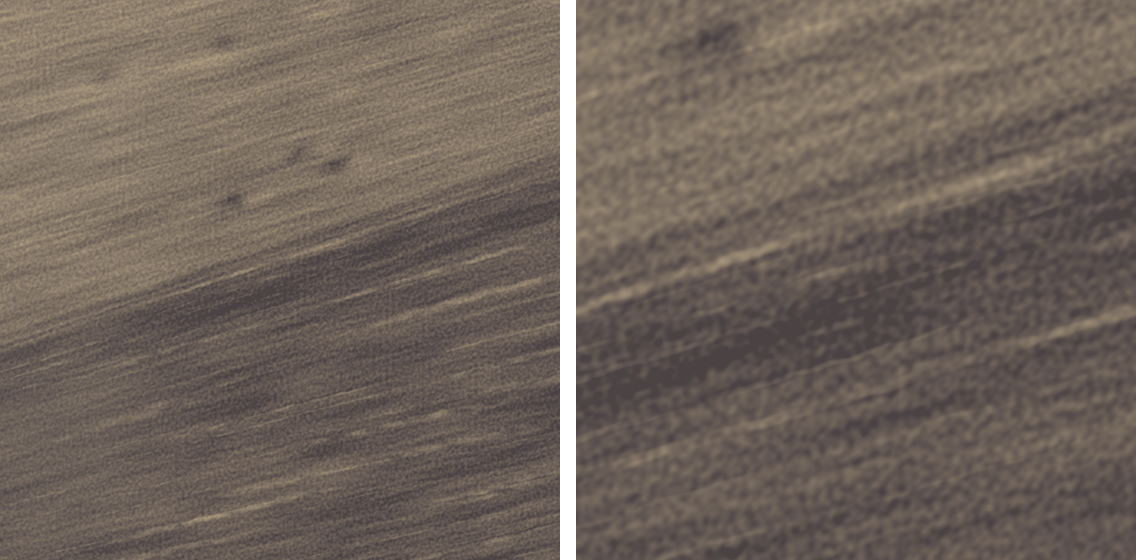
Left, the full canvas; right, a detail of the centre.
A three.js fragment shader for this texture:

```glsl
// Two ploughed fields seen from above, split by a slanting boundary track.
// Furrows are gradient noise stretched along a gently fanning direction;
// bright threads, soft spots and a fine grain are layered on one tone ramp.

varying vec2 vUv;

const vec3 DARK_SOIL = vec3(0.350, 0.310, 0.300);
const vec3 PALE_STUBBLE = vec3(0.580, 0.520, 0.440);
const vec3 HAZE = vec3(0.500, 0.465, 0.425);

vec2 hashGradient(vec2 cell) {
  float h = fract(sin(dot(cell, vec2(127.1, 311.7))) * 43758.5);
  float angle = 6.2832 * h;
  return vec2(cos(angle), sin(angle));
}

float gradientNoise(vec2 p) {
  vec2 i = floor(p);
  vec2 f = p - i;
  vec2 w = f * f * f * (f * (f * 6.0 - 15.0) + 10.0);
  vec2 e = vec2(1.0, 0.0);
  float a = dot(hashGradient(i), f);
  float b = dot(hashGradient(i + e.xy), f - e.xy);
  float c = dot(hashGradient(i + e.yx), f - e.yx);
  float d = dot(hashGradient(i + e.xx), f - e.xx);
  return mix(mix(a, b, w.x), mix(c, d, w.x), w.y);
}

// Soft band of the given half width around a centre
float band(float x, float centre, float width) {
  float k = (x - centre) / width;
  return exp(-k * k);
}

// Furrow octaves: x runs along the rows, y across them
float furrows(vec2 q, float seed) {
  float sum = 0.0;
  vec2 scale = vec2(1.1, 20.0);
  float weight = 0.22;
  for (int i = 0; i < 4; i++) {
    sum += weight * gradientNoise(q * scale + seed);
    scale *= vec2(2.0, 1.9);
    weight *= 1.22;
    seed += 17.3;
  }
  return sum;
}

// Thin bright lines along the rows, broken into short dashes
float threads(vec2 q, float density, float seed) {
  float line = gradientNoise(q * vec2(1.6, density) + seed);
  float breaks = gradientNoise(q * vec2(26.0, density) + seed + 31.0);
  return smoothstep(0.20, 0.48, line) * smoothstep(-0.45, 0.35, breaks);
}

// Tilted elliptical blot
float blot(vec2 p, vec2 centre, vec2 radius) {
  vec2 r = p - centre;
  r.y -= 0.3 * r.x;
  r /= radius;
  return exp(-dot(r, r));
}

// Row of dark spots, each with a pale patch beside it
float spotRow(vec2 p, vec2 start, vec2 stride, vec2 sway, vec2 paleOffset, float count) {
  float tone = 0.0;
  for (int i = 0; i < 3; i++) {
    float k = float(i);
    if (k >= count) break;
    vec2 centre = start + k * stride + mod(k, 2.0) * sway;
    tone -= 0.68 * blot(p, centre, vec2(0.023, 0.014));
    tone += 0.26 * blot(p, centre + paleOffset, vec2(0.032, 0.012));
  }
  return tone;
}

void main() {
  vec2 p = vUv;

  // Signed height above the boundary and fanned row coordinates
  float wobble = 0.002 * gradientNoise(p * 7.0) + 0.0022 * gradientNoise(p * 55.0);
  float d = p.y - 0.395 - 0.325 * p.x + wobble;
  float fan = 0.08 * min(abs(d) / 0.4, 1.2);
  vec2 rows = vec2(p.x + 0.3 * p.y, d + p.x * fan);
  float upper = smoothstep(-0.014, -0.008, d);

  // Broad light and shade of each field
  float cloud = gradientNoise(p * vec2(2.6, 3.6) + 4.0);
  float glow = blot(p, vec2(0.05, 0.92), vec2(0.45, 0.35));
  float mist = blot(p, vec2(0.10, 0.22), vec2(0.20, 0.26));
  float paleField = 0.74 + 0.12 * glow - 0.08 * p.x * p.y + 0.14 * cloud;
  float darkField = 0.12 + 0.11 * mist + 0.12 * cloud;

  // Furrows and threads
  paleField += 0.88 * furrows(rows, 3.0);
  paleField += 0.24 * threads(rows, 95.0, 9.0) - 0.20 * threads(rows, 80.0, 40.0);
  darkField += (1.0 - 0.35 * mist) * furrows(rows, 50.0);
  darkField += 0.52 * threads(rows, 75.0, 71.0) + 0.40 * threads(rows, 125.0, 23.0);

  // Scattered spots, roughened at the rim
  vec2 rough = p + 0.012 * vec2(gradientNoise(p * 45.0), gradientNoise(p * 45.0 + 19.0));
  paleField += 0.65 * spotRow(rough, vec2(0.185, 0.860), vec2(0.212, 0.066),
                              vec2(0.0), vec2(-0.035, -0.016), 2.0);
  paleField += spotRow(rough, vec2(0.414, 0.638), vec2(0.093, 0.033),
                       vec2(0.027, 0.057), vec2(0.048, 0.010), 3.0);

  // Boundary track: dark rut, pale verge, dark headland
  float tone = mix(darkField, paleField, upper);
  float rutFade = mix(0.5, 1.0, smoothstep(0.0, 0.4, p.x));
  tone -= 0.62 * rutFade * band(d, 0.0, 0.0095);
  tone += 0.40 * band(d, -0.020, 0.0055);
  tone -= 0.13 * band(d, -0.068, 0.038);

  // Fine grain, slightly woven across the rows
  float grain = gradientNoise(p * 170.0);
  float weave = gradientNoise(vec2(p.x + p.y, 1.7 * (p.y - p.x)) * 95.0);
  tone += 0.40 * grain + 0.32 * weave;

  vec3 colour = mix(DARK_SOIL, PALE_STUBBLE, clamp(tone, -0.25, 1.35));
  colour = mix(colour, HAZE, 0.16 * (mist + blot(p, vec2(0.12, 0.76), vec2(0.2, 0.14))));
  gl_FragColor = vec4(colour, 1.0);
}
```
